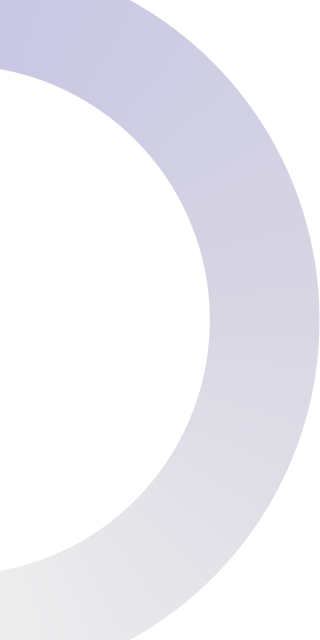
A Shadertoy shader for this background:

```glsl
// Lengths are in canvas heights
const vec2 RING_CENTER = vec2(-0.0705, 0.5);
const float INNER_RADIUS = 0.3983;
const float OUTER_RADIUS = 0.5697;

const vec3 BACKGROUND = vec3(1.0);
const vec3 LAVENDER = vec3(0.787, 0.779, 0.889);
const vec3 MIST = vec3(0.848, 0.841, 0.890);
const vec3 PEARL = vec3(0.930, 0.930, 0.932);
const float SWEEP_ANGLE = 1.40;

// Signed distance to an annulus
float ringDistance(vec2 p, float innerRadius, float outerRadius) {
    float middleRadius = 0.5 * (innerRadius + outerRadius);
    float halfWidth = 0.5 * (outerRadius - innerRadius);
    return abs(length(p) - middleRadius) - halfWidth;
}

// Colour sweep from lavender at the top to pearl at the bottom
vec3 sweepColor(vec2 p) {
    float turn = clamp(atan(p.y, p.x) / SWEEP_ANGLE, -1.0, 1.0);
    return turn > 0.0 ? mix(MIST, LAVENDER, turn) : mix(MIST, PEARL, -turn);
}

void mainImage(out vec4 fragColor, in vec2 fragCoord) {
    vec2 p = fragCoord / iResolution.y - RING_CENTER;
    float pixel = 1.0 / iResolution.y;

    // Antialiased ring over the background
    float distanceToRing = ringDistance(p, INNER_RADIUS, OUTER_RADIUS);
    float coverage = 1.0 - smoothstep(-0.75 * pixel, 0.75 * pixel, distanceToRing);
    fragColor = vec4(mix(BACKGROUND, sweepColor(p), coverage), 1.0);
}
```
